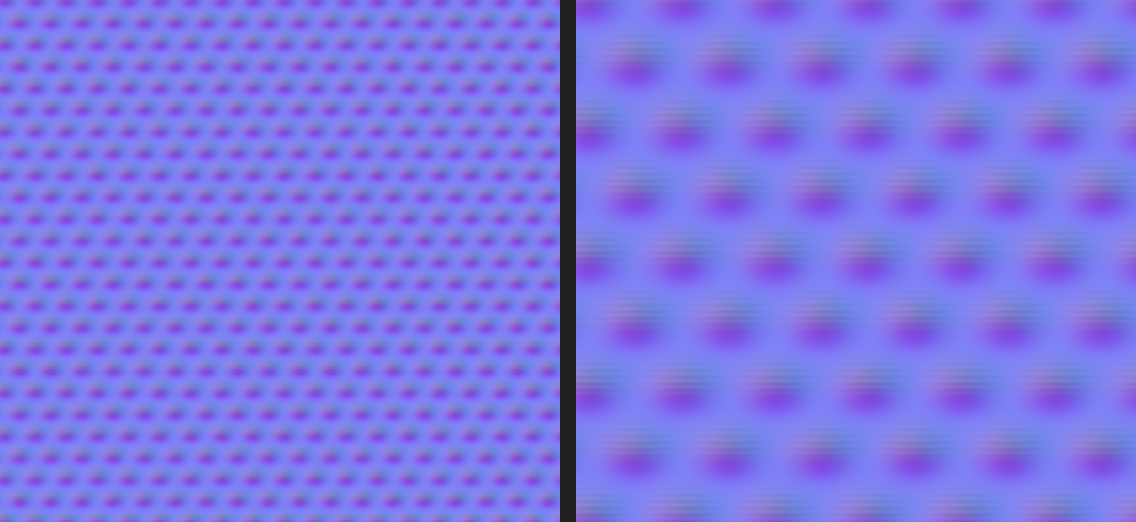
Left, the full canvas; right, a detail of the centre.
Reproduce this texture map procedurally as a WebGL 1 fragment shader.

```glsl
precision highp float;
// Normal map of soft staggered dimples with fine horizontal ribbing.

#define COLUMNS 18.0
#define ROWS 24.0                        // even, so the stagger wraps
#define RIBS 239.0
#define FLAT_COLOR vec3(0.497, 0.525, 0.980)
#define FIRST_COLUMN 0.13                // in column pitches
#define SHADE_CENTER vec2(0.01, 0.13)    // offsets and sizes in lattice pitches
#define SHADE_SIZE vec2(0.24, 0.24)
#define SLOPE_CENTER vec2(0.0, -0.13)
#define SLOPE_SIZE vec2(0.21, 0.175)
#define DEPTH vec3(0.075, 0.235, 0.195)  // side tilt, lower tilt, shade
#define RIB_STRENGTH 0.022

uniform vec2 u_resolution;

const float TAU = 6.2831853;

float softSpot(vec2 p, vec2 size) {
  vec2 q = p / size;
  return exp(-0.5 * dot(q, q));
}

// Side tilt, lower tilt and shade of one dimple.
vec3 dimple(vec2 p) {
  vec2 s = p - SHADE_CENTER;
  float shade = softSpot(s, SHADE_SIZE);
  float lower = softSpot(p - SLOPE_CENTER, SLOPE_SIZE);
  float side = 1.65 * s.x / SHADE_SIZE.x * shade;
  return vec3(side, lower, shade);
}

// Sum of the nearby dimples, so that their soft rims overlap.
vec3 dimpleField(vec2 lattice) {
  vec3 total = vec3(0.0);
  float nearestRow = floor(lattice.y + 0.5);
  for (int j = -1; j <= 1; j++) {
    float row = nearestRow + float(j);
    float shift = FIRST_COLUMN + 0.5 * mod(row, 2.0);
    float nearestColumn = floor(lattice.x - shift + 0.5);
    for (int i = -1; i <= 1; i++) {
      vec2 center = vec2(nearestColumn + float(i) + shift, row);
      total += dimple(lattice - center);
    }
  }
  return total;
}

void main() {
  vec2 uv = gl_FragCoord.xy / u_resolution;
  vec3 field = dimpleField(uv * vec2(COLUMNS, ROWS));
  vec3 color = FLAT_COLOR - DEPTH * field;

  // Ribbing shows most on the shaded upper slope.
  float rib = sin(TAU * RIBS * uv.y);
  float ribMask = clamp(field.z - 0.5 * field.y, 0.0, 1.0);
  color += RIB_STRENGTH * rib * ribMask;

  gl_FragColor = vec4(clamp(color, 0.0, 1.0), 1.0);
}
```
